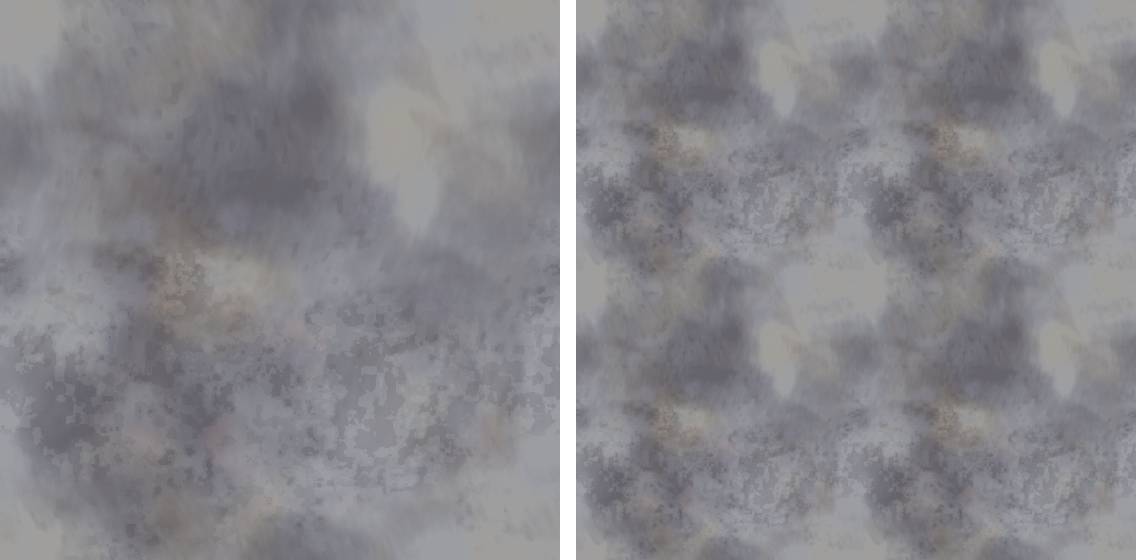
Left: one tile. Right: repeated 2 by 2.
Reproduce this texture procedurally as a three.js fragment shader.

```glsl
varying vec2 vUv;

#define DARK vec3(0.425, 0.408, 0.420)
#define LIGHT vec3(0.588, 0.584, 0.586)
#define WARM_SHIFT vec3(0.013, 0.003, -0.020)
#define LAVENDER vec3(0.52, 0.52, 0.58)
#define CLOUD_CELLS 4.0
#define CLOUD_CONTRAST 2.6
#define FLAKE_CELLS 56.0
#define FLAKE_DEPTH 0.30
#define STREAK_DEPTH 0.20
#define PIT_DEPTH 0.17
#define SPOT_COUNT 7
#define TAU 6.2831853

float hash(vec2 p) {
  vec3 q = fract(vec3(p.xyx) * 0.1031);
  q += dot(q, q.yzx + 33.33);
  return fract((q.x + q.y) * q.z);
}

// Value noise in -0.5..0.5 that wraps after a whole number of cells
float tileNoise(vec2 uv, vec2 cells, float seed) {
  vec2 p = uv * cells;
  vec2 i = floor(p);
  vec2 f = p - i;
  f = f * f * f * (f * (f * 6.0 - 15.0) + 10.0);
  vec2 a = mod(i, cells) + seed;
  vec2 b = mod(i + 1.0, cells) + seed;
  float low = mix(hash(a), hash(vec2(b.x, a.y)), f.x);
  float high = mix(hash(vec2(a.x, b.y)), hash(b), f.x);
  return mix(low, high, f.y) - 0.5;
}

float tileFbm(vec2 uv, vec2 cells, float seed) {
  float sum = 0.0;
  float gain = 0.5;
  for (int i = 0; i < 4; i++) {
    sum += gain * tileNoise(uv, cells, seed);
    cells *= 2.0;
    gain *= 0.5;
    seed += 17.0;
  }
  return sum;
}

// Soft round patches at hashed places, measured across the wrapped edges
float spots(vec2 uv) {
  float cover = 0.0;
  for (int i = 0; i < SPOT_COUNT; i++) {
    float id = float(i);
    vec2 centre = vec2(hash(vec2(id, 3.0)), 0.3 + 0.35 * hash(vec2(id, 8.0)));
    vec2 d = fract(uv - centre + 0.5) - 0.5;
    float radius = mix(0.035, 0.065, hash(vec2(id, 13.0)));
    cover = max(cover, 1.0 - smoothstep(0.3 * radius, radius, length(d)));
  }
  return cover;
}

void main() {
  vec2 uv = vUv;
  vec2 warp = vec2(tileFbm(uv, vec2(5.0), 41.0), tileFbm(uv, vec2(5.0), 83.0));
  vec2 bent = uv + 0.14 * warp;

  // Broad clouds and mid-size smudges
  float tone = 0.62 + CLOUD_CONTRAST * tileFbm(bent, vec2(CLOUD_CELLS), 5.0);
  tone += 0.5 * tileFbm(bent, vec2(14.0, 11.0), 131.0);

  // Worn band of crisp flakes, densest in the lower half
  float band = 0.5 + 0.5 * cos(TAU * (uv.y - 0.3));
  float wear = band + 1.6 * tileFbm(uv, vec2(6.0), 211.0);
  float worn = smoothstep(0.4, 0.9, wear);
  float spot = spots(uv + 0.03 * warp);
  float grain = tileFbm(uv + 0.02 * warp, vec2(FLAKE_CELLS), 307.0);
  float density = 0.9 * tileFbm(uv, vec2(9.0), 401.0);
  float darkFlake = smoothstep(0.06, 0.11, grain + density - 0.02);
  float paleFlake = smoothstep(0.07, 0.13, -grain - density);
  float flakes = 0.6 * paleFlake - darkFlake;
  tone += FLAKE_DEPTH * max(worn, 0.7 * spot) * flakes;

  // Fine downward streaks and soft pits
  vec2 slanted = uv + vec2(0.05 * sin(TAU * uv.y), 0.0) + 0.03 * warp;
  float streak = tileFbm(slanted, vec2(90.0, 32.0), 503.0);
  tone += STREAK_DEPTH * streak * (1.3 - 0.4 * worn);
  float pit = smoothstep(0.20, 0.40, tileNoise(slanted, vec2(72.0, 46.0), 601.0));
  float pitArea = smoothstep(-0.05, 0.15, tileFbm(uv, vec2(5.0), 653.0));
  tone -= PIT_DEPTH * pit * pitArea;
  tone += 0.05 * tileNoise(uv, vec2(230.0, 170.0), 701.0);

  // Warm and cool stains
  vec3 colour = mix(DARK, LIGHT, clamp(tone, -0.1, 1.2));
  float stain = 6.0 * tileFbm(bent, vec2(5.0, 4.0), 809.0) - 0.35 * band + 0.15;
  colour += WARM_SHIFT * clamp(stain, -1.0, 1.0);
  float rust = smoothstep(0.12, 0.26, tileFbm(bent, vec2(6.0, 9.0), 907.0));
  colour += vec3(0.012, -0.003, -0.010) * rust * (0.5 + worn * paleFlake);
  colour = mix(colour, LAVENDER + 0.1 * grain, 0.4 * spot);

  gl_FragColor = vec4(colour, 1.0);
}
```
